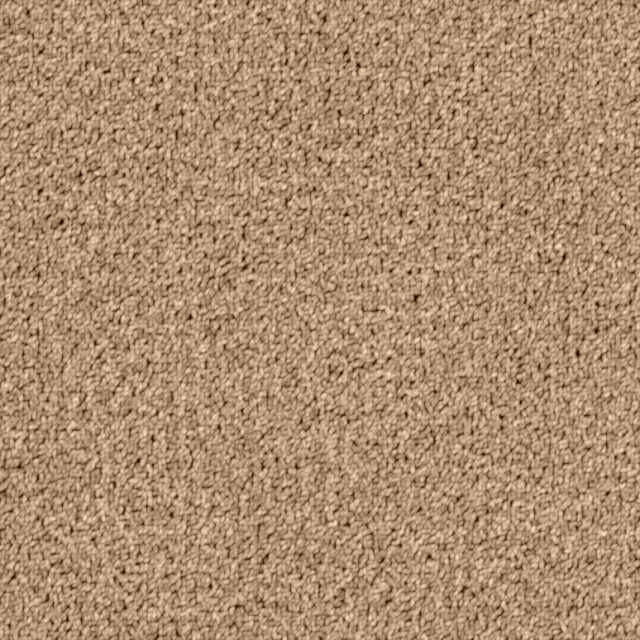
This texture is drawn by a WebGL 1 fragment shader. Its source:

```glsl
precision highp float;
// Cut-pile carpet in warm beige: small leaning tufts on a jittered grid.
// Tufts are rounded bumps joined by a smooth maximum, so seams stay soft and
// only the wider gaps turn dark. Fibre noise and faint patches vary the tone.

uniform vec2 u_resolution;

const vec3 BEIGE = vec3(0.696, 0.586, 0.459);
const float TUFTS_ACROSS = 134.0;
const float FIBRES_ACROSS = 235.0;
const float MEAN_HEIGHT = 0.63;
const float SEAM_SHARPNESS = 9.0;
const float LEAN = 1.05;

float hash(vec2 p) {
  return fract(sin(dot(p, vec2(127.1, 311.7))) * 43758.5453);
}

float valueNoise(vec2 p) {
  vec2 cell = floor(p);
  vec2 f = fract(p);
  f = f * f * (3.0 - 2.0 * f);
  float low = mix(hash(cell), hash(cell + vec2(1.0, 0.0)), f.x);
  float high = mix(hash(cell + vec2(0.0, 1.0)), hash(cell + vec2(1.0, 1.0)), f.x);
  return mix(low, high, f.y);
}

// Coordinates along and across a direction
vec2 alignTo(vec2 p, float angle) {
  vec2 axis = vec2(cos(angle), sin(angle));
  return vec2(dot(p, axis), dot(p, vec2(-axis.y, axis.x)));
}

// Pile at p: x is the smooth maximum of tuft heights, y the blended tuft shade
vec2 tuftField(vec2 p, float lean, float sharpness) {
  vec2 home = floor(p);
  float weightSum = 0.0;
  float shadeSum = 0.0;
  for (int j = -1; j <= 1; j++) {
    for (int i = -1; i <= 1; i++) {
      vec2 cell = home + vec2(float(i), float(j));
      vec2 jitter = vec2(hash(cell), hash(cell + 37.2)) - 0.5;
      vec2 centre = cell + 0.5 + 0.8 * jitter;
      float angle = lean + 1.7 * (hash(cell + 71.9) - 0.5);
      vec2 q = alignTo(p - centre, angle) * vec2(0.85, 1.42);
      float height = 0.68 + 0.27 * hash(cell + 13.4) - dot(q, q);
      float weight = exp(sharpness * height);
      weightSum += weight;
      shadeSum += weight * hash(cell + 93.6);
    }
  }
  return vec2(log(weightSum) / sharpness, shadeSum / weightSum);
}

// Broad light and dark areas where the pile is brushed
float brushedPatches(vec2 uv) {
  return 0.4 * valueNoise(uv * 6.0 + 3.7)
       + 0.3 * valueNoise(uv * 14.0 + 19.1)
       + 0.3 * valueNoise(uv * 33.0 + 41.3) - 0.5;
}

float carpetTone(vec2 uv) {
  vec2 tuft = tuftField(uv * TUFTS_ACROSS, LEAN, SEAM_SHARPNESS);
  vec2 fibrePoint = alignTo(uv, LEAN) * FIBRES_ACROSS * vec2(0.75, 1.25);
  float tone = 0.42 * (tuft.x - MEAN_HEIGHT);
  tone += 0.17 * (tuft.y - 0.5);
  tone += 0.21 * (valueNoise(fibrePoint) - 0.5);
  tone += 0.05 * brushedPatches(uv);
  // Deep gaps between tufts
  tone -= 0.06 * (1.0 - smoothstep(0.1, 0.4, tuft.x));
  return tone;
}

void main() {
  float side = min(u_resolution.x, u_resolution.y);
  float tone = 0.0;
  // Four samples per pixel smooth the tuft edges
  for (int j = 0; j < 2; j++) {
    for (int i = 0; i < 2; i++) {
      vec2 offset = vec2(float(i), float(j)) * 0.5 - 0.25;
      tone += 0.25 * carpetTone((gl_FragCoord.xy + offset) / side);
    }
  }
  gl_FragColor = vec4(clamp(BEIGE + tone, 0.0, 1.0), 1.0);
}
```
